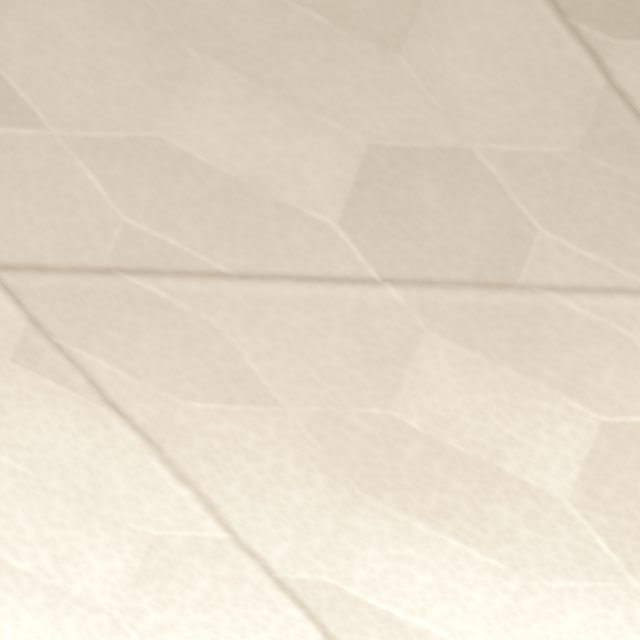
A WebGL 2 fragment shader for this texture:

```glsl
#version 300 es
precision highp float;

uniform vec2 u_resolution;
out vec4 fragColor;

#define AXIS_FLAT vec2(0.326, -0.010)
#define AXIS_STEEP vec2(0.221, -0.267)
#define VEIN_WIDTH 0.0048
#define VEIN_LIGHT 0.034
#define CELL_CONTRAST 0.058
#define GROUT_WIDTH 0.0075
#define GROUT_DARK 0.095
#define GRAIN_SCALE 72.0
#define GRAIN_DEPTH 0.030
#define SHADE_COLOR vec3(0.810, 0.763, 0.690)
#define STONE_COLOR vec3(0.920, 0.875, 0.808)
#define GLARE_COLOR vec3(1.000, 0.985, 0.930)

float hash(vec2 p) {
    vec3 q = fract(p.xyx * vec3(0.1031, 0.1030, 0.0973));
    q += dot(q, q.yzx + 33.33);
    return fract((q.x + q.y) * q.z);
}

// Distance to the nearest jittered feature point
float cellular(vec2 p) {
    vec2 base = floor(p);
    float nearest = 4.0;
    for (int y = -1; y <= 1; y++) {
        for (int x = -1; x <= 1; x++) {
            vec2 id = base + vec2(x, y);
            vec2 offset = id + vec2(hash(id), hash(id + 71.3)) - p;
            nearest = min(nearest, dot(offset, offset));
        }
    }
    return sqrt(nearest);
}

// Layered sines, roughly -1 to 1
float waves(vec2 p) {
    float sum = 0.0, weight = 0.5;
    for (int i = 0; i < 4; i++) {
        sum += weight * sin(p.x + 1.3 * sin(p.y)) * cos(0.8 * p.y - 0.6 * p.x);
        p = mat2(1.35, 1.2, -1.2, 1.35) * p + 2.1;
        weight *= 0.6;
    }
    return sum;
}

float segment(vec2 p, vec2 a, vec2 b) {
    vec2 pa = p - a, ba = b - a;
    return length(pa - ba * clamp(dot(pa, ba) / dot(ba, ba), 0.0, 1.0));
}

// Interlocked long hexagons: distance to a main edge, to a short edge, random value
vec3 hexagons(vec2 p, float seed) {
    vec2 uv = inverse(mat2(AXIS_FLAT, AXIS_STEEP)) * p;
    vec2 id = floor(uv), f = fract(uv);
    mat2 basis = mat2(AXIS_FLAT, AXIS_STEEP);
    bool flipped = mod(id.x + id.y, 2.0) > 0.5;
    if (flipped) {
        f.x = 1.0 - f.x;
        basis[0] = -basis[0];
    }
    if (f.x + f.y > 1.0) f = 1.0 - f;
    if (abs(f.x - f.y) > 0.5) id = round(uv) + 37.0;

    vec2 q = basis * f, a = 0.5 * basis[0], b = 0.5 * basis[1];
    float arms = min(segment(q, vec2(0.0), a), segment(q, vec2(0.0), b));
    float links = min(segment(q, a, 2.0 * a + b), segment(q, b, a + 2.0 * b));
    float main = flipped ? arms : min(arms, links);
    return vec3(main, flipped ? links : 1.0, hash(id + seed));
}

float line(float d, float width) {
    return exp(-d * d / (width * width));
}

void main() {
    vec2 pos = gl_FragCoord.xy / u_resolution;
    float pixel = 1.0 / min(u_resolution.x, u_resolution.y);
    vec2 bent = pos + 0.004 * vec2(waves(pos * 17.0), waves(pos * 15.0 + 9.0));

    // Slab joints
    float level = pos.y - 0.583 + 0.039 * pos.x;
    float lowerJoint = (bent.y - 0.557 + 1.07 * bent.x) / 1.465;
    float upperJoint = (bent.y - 1.0 + 1.29 * (bent.x - 0.86)) / 1.63;
    bool upper = level > 0.0;
    float slant = upper ? upperJoint : lowerJoint;

    // Each slab carries its own pattern offset
    vec2 origin = upper ? vec2(0.736, 0.773) : vec2(0.449, 0.362);
    if (upper && slant > 0.0) origin = vec2(1.12, 0.93);
    if (!upper && slant < 0.0) origin = vec2(0.397, 0.163);
    vec3 cell = hexagons(bent - origin, 10.0 * origin.x);

    // Light falling off from the bottom edge
    float depth = 1.0 - pos.y;
    float tone = 0.824 + 0.085 * depth + 0.09 * depth * depth;
    tone -= 0.022 * pos.x * pos.y * pos.y;
    tone += 0.018 * waves(pos * 5.0 + 1.0);

    // Hexagon faces, shaded rims and pale patchy veins
    float rim = min(cell.x, cell.y);
    float inside = smoothstep(0.0, 0.007, rim);
    tone += CELL_CONTRAST * (cell.z - 0.5) * inside;
    tone -= 0.018 * step(0.5, cell.z) * inside * exp(-rim * 45.0);
    float width = max(VEIN_WIDTH, pixel);
    float vein = max(line(cell.x, width), 0.45 * line(cell.y, width * 1.4));
    tone += VEIN_LIGHT * clamp(0.65 + 0.9 * waves(pos * 13.0 + 4.0), 0.1, 1.1) * vein;

    // Stone grain drawn out along the slope
    vec2 along = mat2(0.88, 0.48, -0.48, 0.88) * pos;
    float grain = cellular(along * vec2(0.65, 1.1) * GRAIN_SCALE) - 0.48;
    tone += GRAIN_DEPTH * grain * (0.6 + 0.6 * depth);
    tone += 0.009 * waves(along * vec2(45.0, 80.0));

    // Soft dark joints with a worn pale lip
    float groutWidth = max(GROUT_WIDTH, pixel);
    float wear = 0.85 + 0.35 * waves(pos * 7.0);
    float joint = max(line(level, groutWidth), 0.9 * line(slant, groutWidth));
    float lip = max(line(level + 0.019, 0.009), line(slant + 0.017, 0.008));
    tone += 0.016 * lip - GROUT_DARK * wear * joint;

    // Tone to stone colour
    vec3 color = mix(SHADE_COLOR, STONE_COLOR, (tone - 0.81) / 0.11);
    if (tone > 0.92) color = mix(STONE_COLOR, GLARE_COLOR, (tone - 0.92) / 0.08);
    fragColor = vec4(clamp(color, 0.0, 1.0), 1.0);
}
```
